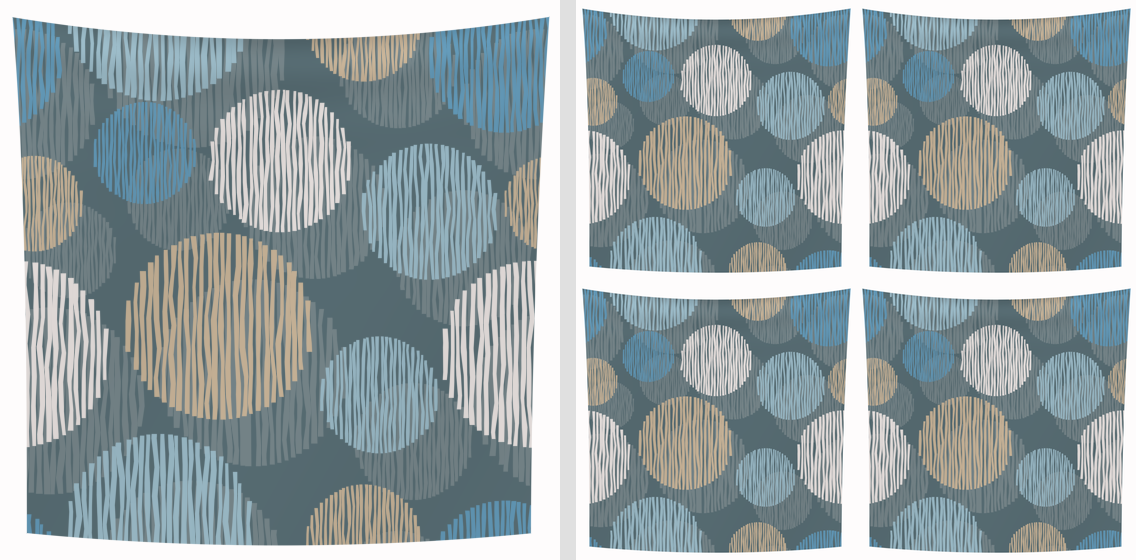
Left: one tile. Right: repeated 2 by 2.
Write a WebGL 1 fragment shader that draws this pattern.

```glsl
precision highp float;
uniform vec2 u_resolution;

const float TAU = 6.2831853;
const float PERIOD = 0.925;      // pattern repeat, in canvas widths
const float STRIPES = 13.0;      // stripes per disc radius
const vec2 SHADOW_SHIFT = vec2(0.066, 0.090);

const vec3 WALL = vec3(0.995, 0.99, 0.99);
const vec3 SLATE = vec3(0.33, 0.41, 0.435);
const vec3 ASH = vec3(0.46, 0.515, 0.53);
const vec3 SKY = vec3(0.59, 0.71, 0.76);
const vec3 SAND = vec3(0.77, 0.685, 0.575);
const vec3 BLUE = vec3(0.37, 0.58, 0.70);
const vec3 CHALK = vec3(0.90, 0.87, 0.86);

float hash(vec2 p) {
  return fract(sin(dot(p, vec2(127.1, 311.7))) * 4375.85);
}

// Straight segments between random values give hand-cut kinks.
float kinked(float x, float seed) {
  float i = floor(x);
  return mix(hash(vec2(i, seed)), hash(vec2(i + 1.0, seed)), x - i);
}

vec3 byRow(float row, vec3 a, vec3 b, vec3 c) {
  return row < 0.5 ? a : (row < 1.5 ? b : c);
}

// wave = (mean, amplitude, phase), cyclic over n columns.
float cyclic(vec3 wave, float k, float n) {
  return wave.x + wave.y * cos(TAU * (k - wave.z) / n);
}

vec3 tint(float i) {
  return i < 0.5 ? SKY : (i < 1.5 ? SAND : (i < 2.5 ? BLUE : CHALK));
}

// Coverage of a disc made of wavering stripes; d is measured in radii.
float stripedDisc(vec2 d, float seed, float halfWidth, float blur) {
  float s = d.x * STRIPES;
  float cover = 0.0;
  for (int j = -1; j <= 1; j++) {
    float id = floor(s) + float(j);
    float key = id + seed * 37.0;
    float y = d.y * 3.2 + hash(vec2(key, 5.0)) * 8.0;
    float center = id + 0.5 + 0.6 * (kinked(y, key) - 0.5);
    float w = halfWidth + 0.22 * (kinked(y * 1.3, key + 0.37) - 0.5);
    float side = smoothstep(-1.0, 1.0, (w - abs(s - center)) / (blur * STRIPES));
    // Each stripe ends squarely on the circle.
    float u = (id + 0.5) / STRIPES;
    float reach = sqrt(max(0.0, 1.0 - u * u)) - step(1.0, abs(u));
    float end = smoothstep(-blur, blur, reach - abs(d.y));
    cover = max(cover, side * end);
  }
  return cover;
}

// Scattered discs over their shifted shadows; q repeats every 1.0.
vec3 discPattern(vec2 q, float pixel) {
  vec3 color = SLATE;
  for (int layer = 0; layer < 2; layer++) {
    bool shadow = layer == 0;
    for (int r = 0; r < 3; r++) {
      float row = float(r);
      // columns, first tint, tint step
      vec3 plan = byRow(row, vec3(3, 0, 1), vec3(4, 1, 1), vec3(3, 3, 2.5));
      vec3 waveX = byRow(row, vec3(0.328, 0.041, 1.0), vec3(0.054, 0.028, 3.3), vec3(0.062, 0.034, 1.3));
      vec3 waveY = byRow(row, vec3(0.058, 0.056, 1.85), vec3(0.352, 0.07, 3.4), vec3(0.692, 0.077, 2.2));
      vec3 waveR = byRow(row, vec3(0.145, 0.039, -0.25), vec3(0.115, 0.028, 2.4), vec3(0.158, 0.045, 0.5));
      for (int c = 0; c < 4; c++) {
        float k = float(c);
        float n = plan.x;
        if (k >= n) break;
        vec2 center = vec2(k / n + cyclic(waveX, k, n), cyclic(waveY, k, n));
        if (shadow) center += SHADOW_SHIFT;
        float radius = cyclic(waveR, k, n);
        vec2 d = (fract(q - center + 0.5) - 0.5) / radius;
        if (max(abs(d.x), abs(d.y)) > 1.08) continue;
        float seed = row * 4.0 + k + (shadow ? 13.0 : 1.0);
        float cover = stripedDisc(d, seed, shadow ? 0.37 : 0.33, pixel / radius);
        vec3 ink = shadow ? ASH : tint(floor(mod(plan.y + plan.z * k, 4.0)));
        color = mix(color, ink, cover * (shadow ? 0.88 : 0.95));
      }
    }
  }
  return color;
}

// Signed distance inside the hanging cloth, with sagging hems.
float clothInside(vec2 p) {
  float s = 2.0 * p.x - 1.0;
  float sag = 1.0 - s * s;
  float rise = 1.0 - clamp(p.y, 0.0, 1.0);
  float top = 0.027 + 0.043 * sag;
  float bottom = 0.947 + 0.027 * sag;
  float left = 0.020 + 0.028 * (1.0 - rise * rise * rise);
  float right = 0.983 - 0.035 * (1.0 - rise * rise);
  return min(min(p.x - left, right - p.x), min(p.y - top, bottom - p.y));
}

// Soft drape folds, strongest below the upper hem.
float foldShade(vec2 p) {
  float s = 2.0 * p.x - 1.0;
  float depth = p.y - 0.07 * (1.0 - s * s);
  float drape = sin(depth * 62.0 - 1.2) * exp(-depth * 12.0);
  return 1.0 + 0.08 * drape + 0.015 * sin(p.x * 9.0 + p.y * 5.0);
}

void main() {
  vec2 p = gl_FragCoord.xy / u_resolution;
  p.y = 1.0 - p.y;
  float pixel = 0.8 / min(u_resolution.x, u_resolution.y);
  vec3 cloth = discPattern(p / PERIOD, pixel / PERIOD) * foldShade(p);
  float mask = smoothstep(-pixel, pixel, clothInside(p));
  gl_FragColor = vec4(mix(WALL, cloth, mask), 1.0);
}
```
